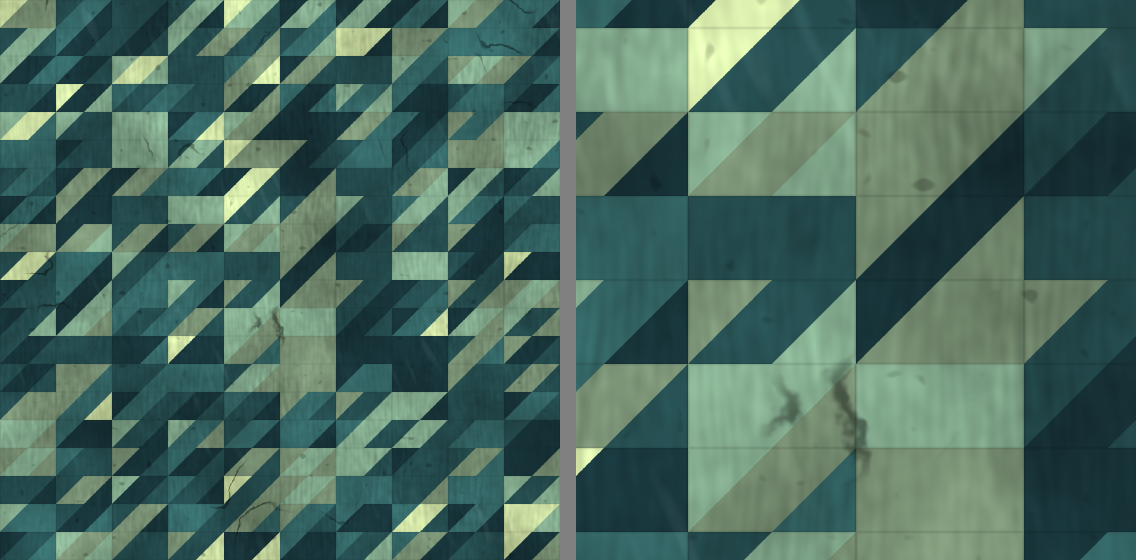
Left: the whole. Right: its middle third, enlarged.
This pattern is drawn by a Shadertoy shader. Its source:

```glsl
// Weathered teal and cream slanted patchwork: each 2:1 tile is cut by two 45 degree diagonals.
#define ROWS 20.0          // tile rows up the canvas; a tile is two units wide, one high
#define LIGHT_SHARE 0.365  // share of pieces in the pale tones
#define TILE_MERGE 0.30    // chance that a whole tile takes one tone
#define STREAK 0.62        // chance that a cut piece follows its diagonal band
#define REGION 0.38        // regional drift between pale and dark
#define SEAM_WIDTH 0.016   // half width of the tile seams, in units
#define SEAM_DARK 0.14
#define BLOTCH 0.42
#define FIBRE 0.13
#define CRACK_DARK 0.42
#define SAMPLES 3          // antialiasing samples per axis

float hash(vec2 p) {
    vec3 q = fract(vec3(p.xyx) * 0.1031);
    q += dot(q, q.yzx + 33.33);
    return fract((q.x + q.y) * q.z);
}

vec2 gradient(vec2 cell) {
    float angle = 6.2832 * hash(cell + 71.0);
    return vec2(cos(angle), sin(angle));
}

float gradientNoise(vec2 p) {
    vec2 i = floor(p), f = p - i;
    vec2 w = f * f * f * (f * (f * 6.0 - 15.0) + 10.0);
    vec2 e = vec2(1.0, 0.0);
    float bottom = mix(dot(gradient(i), f), dot(gradient(i + e), f - e), w.x);
    float top = mix(dot(gradient(i + e.yx), f - e.yx), dot(gradient(i + 1.0), f - 1.0), w.x);
    return mix(bottom, top, w.y);
}

float fbm(vec2 p) {
    float sum = 0.0, amplitude = 0.6;
    for (int i = 0; i < 5; i++) {
        sum += amplitude * gradientNoise(p);
        p = mat2(1.6, 1.2, -1.2, 1.6) * p + 9.7;
        amplitude *= 0.55;
    }
    return sum;
}

vec3 palePaint(float shade) {
    if (shade < 0.10) return vec3(0.78, 0.85, 0.62);
    return shade < 0.53 ? vec3(0.50, 0.65, 0.54) : vec3(0.46, 0.55, 0.44);
}

vec3 darkPaint(float shade) {
    if (shade < 0.32) return vec3(0.09, 0.20, 0.22);
    return shade < 0.72 ? vec3(0.14, 0.29, 0.30) : vec3(0.20, 0.39, 0.39);
}

// Flat colour of the triangle or parallelogram under p, in units
vec3 pieceColor(vec2 p) {
    vec2 tile = vec2(floor(p.x * 0.5), floor(p.y));
    float band = floor(p.x - p.y);
    vec2 piece = vec2(tile.x + 31.0 * band, tile.y + 17.0);

    // Tones are shared by a whole tile, by a band within its column, or by no one
    vec2 group = piece;
    if (hash(tile + 311.0) < TILE_MERGE) {
        float shift = floor(2.0 * hash(vec2(tile.x, 9.0)));
        group = vec2(tile.x + 400.0, floor((tile.y + shift) * 0.5));
    } else if (hash(piece + 211.0) < STREAK) {
        group = vec2(tile.x + 60.0, band + 130.0);
    }
    float tone = hash(group + 23.0) + REGION * gradientNoise(vec2(tile.x * 0.55, tile.y * 0.28) + 4.3);

    float shade = hash(hash(piece + 97.0) < 0.65 ? group + 53.0 : piece + 53.0);
    return tone > 1.0 - LIGHT_SHARE ? palePaint(shade) : darkPaint(shade);
}

// Thin grooves on the tile borders, fainter along the rows
float seams(vec2 p, float pixel) {
    vec2 d = abs(fract(p * vec2(0.5, 1.0) + 0.5) - 0.5) * vec2(2.0, 1.0);
    vec2 line = 1.0 - smoothstep(vec2(SEAM_WIDTH - pixel), vec2(SEAM_WIDTH + pixel), d);
    return max(line.x, 0.65 * line.y);
}

// Worn surface: blotches, fine upright fibres, pits, scuffs and a few cracks
vec3 weather(vec3 color, vec2 uv) {
    float blotch = fbm(uv * 6.0);
    vec2 sway = uv + vec2(0.012 * gradientNoise(uv * 9.0), 0.0);
    float fibre = gradientNoise(sway * vec2(170.0, 22.0)) + 0.7 * gradientNoise(uv * vec2(110.0, 70.0) + 3.0);
    fibre *= 0.8 + 0.9 * gradientNoise(uv * 8.0 + 61.0);
    color *= 1.0 + BLOTCH * blotch + FIBRE * fibre;

    float scuff = gradientNoise(vec2(uv.x * 60.0 + uv.y * 25.0, uv.y * 12.0));
    color += 0.04 * smoothstep(0.15, 0.5, scuff) * smoothstep(0.0, 0.3, gradientNoise(uv * 7.0 + 30.0));

    vec2 bent = uv + 0.03 * vec2(fbm(uv * 14.0), fbm(uv * 14.0 + 50.0));
    float crack = 1.0 - smoothstep(0.005, 0.04, abs(gradientNoise(bent * 11.0 + 8.0)));
    crack *= smoothstep(0.26, 0.46, gradientNoise(uv * 6.0 + 15.0));
    float pit = smoothstep(0.42, 0.58, gradientNoise(uv * 62.0));
    color *= 1.0 - CRACK_DARK * max(crack, 0.5 * pit);
    return color;
}

void mainImage(out vec4 fragColor, in vec2 fragCoord) {
    vec2 uv = fragCoord / iResolution.y;
    float pixel = ROWS / iResolution.y;
    vec2 p = uv * ROWS;

    // Average subsamples to smooth the piece edges
    vec3 color = vec3(0.0);
    for (int i = 0; i < SAMPLES * SAMPLES; i++) {
        vec2 offset = (vec2(i % SAMPLES, i / SAMPLES) + 0.5) / float(SAMPLES) - 0.5;
        color += pieceColor(p + offset * pixel * 1.4);
    }
    color /= float(SAMPLES * SAMPLES);

    color *= 1.0 - SEAM_DARK * seams(p, pixel * 0.7);
    fragColor = vec4(clamp(weather(color, uv), 0.0, 1.0), 1.0);
}
```
